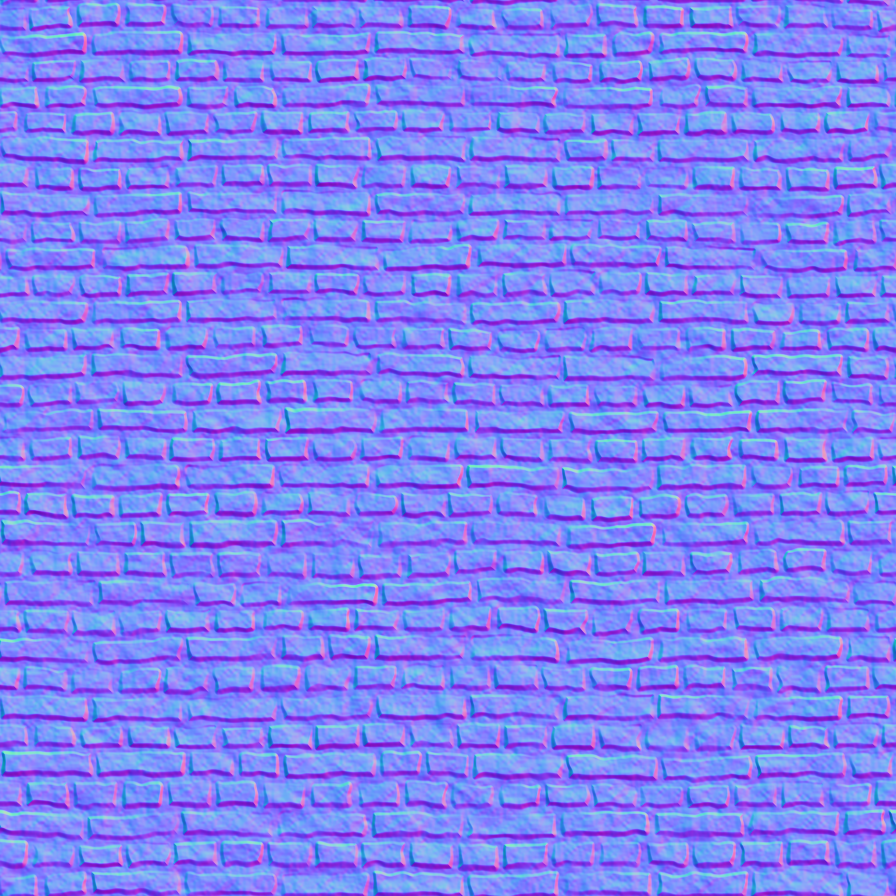
Reproduce this texture map procedurally as a WebGL 1 fragment shader.

```glsl
precision highp float;
// Tangent-space normal map of a worn brick wall: 32 courses that alternate
// header bricks and double-width stretchers. A height field of bevelled,
// tilted bricks with layered noise is differentiated into surface normals.

uniform vec2 u_resolution;

const float PI = 3.14159265;
const float COURSES = 32.0;
const float HEADERS = 19.0;
const float HEADER_WIDTH = COURSES / HEADERS; // in course heights

float hash(vec2 p) {
  vec3 q = fract(vec3(p.xyx) * 0.1031);
  q += dot(q, q.yzx + 33.33);
  return fract((q.x + q.y) * q.z);
}

// Value noise that tiles over the unit square
float noise(vec2 uv, vec2 cells) {
  vec2 p = uv * cells;
  vec2 i = floor(p);
  vec2 f = fract(p);
  f = f * f * (3.0 - 2.0 * f);
  vec2 a = mod(i, cells);
  vec2 b = mod(i + 1.0, cells);
  return mix(mix(hash(a), hash(vec2(b.x, a.y)), f.x),
             mix(hash(vec2(a.x, b.y)), hash(b), f.x), f.y);
}

float signedNoise(vec2 uv, vec2 cells) {
  return noise(uv, cells) - 0.5;
}

float roundedBox(vec2 p, vec2 halfSize, float radius) {
  vec2 q = abs(p) - halfSize + radius;
  return length(max(q, 0.0)) + min(max(q.x, q.y), 0.0) - radius;
}

// Lumps, pitting and fine grain
float roughness(vec2 uv) {
  float lumps = 0.13 * signedNoise(uv, vec2(44.0, 50.0));
  float pits = 0.065 * signedNoise(uv, vec2(105.0, 118.0));
  float grain = 0.024 * signedNoise(uv, vec2(251.0, 263.0));
  return lumps + pits + grain;
}

// Course coordinate counted from the top, with uneven spacing and sag
float courseAt(vec2 uv) {
  float down = 1.0 - uv.y;
  float sag = 0.26 * signedNoise(uv, vec2(9.0, 14.0))
            + 0.09 * signedNoise(uv, vec2(62.0, 40.0));
  return down * COURSES - 0.15 + 0.58 * sin(PI * down) + sag;
}

// Start and width of the brick under a position, in header units
vec2 brickSpan(float along, float row) {
  float start = floor(along);
  float pairStart = 2.0 * floor(start * 0.5);
  bool stretcherRow = mod(row, 2.0) > 0.5;
  bool whole = pairStart < HEADERS - 1.5 && hash(vec2(pairStart + 71.0, row)) > 0.1;
  return stretcherRow && whole ? vec2(pairStart, 2.0) : vec2(start, 1.0);
}

// Wall height in course heights
float wallHeight(vec2 uv) {
  float course = courseAt(uv);
  float row = mod(floor(course), COURSES);
  float up = 0.5 - fract(course);

  float bond = mod(row, 2.0) < 0.5 ? 0.55 : -0.05;
  float shift = bond + 0.24 * (hash(vec2(row, 17.0)) - 0.5);
  float wobble = 0.07 * signedNoise(uv, vec2(50.0, 64.0));
  float along = mod(uv.x * HEADERS - shift + wobble, HEADERS);
  vec2 span = brickSpan(along, row);

  // Per-brick size, tilt and relief
  vec2 id = vec2(span.x, row);
  float sizeSeed = hash(id + 3.0);
  float tiltSeed = hash(id + 41.0);
  float reliefSeed = hash(id + 83.0);
  vec2 p = vec2((along - span.x - 0.5 * span.y) * HEADER_WIDTH, up);
  vec2 inset = vec2(0.02 + 0.05 * sizeSeed, 0.02 + 0.04 * tiltSeed);
  vec2 halfSize = vec2(0.5 * span.y * HEADER_WIDTH, 0.5) - inset;

  // Chipped outline, with a deeper bevel along the underside
  float chips = noise(uv, vec2(76.0, 80.0));
  float edge = roundedBox(p, halfSize, 0.1 + 0.1 * sizeSeed) + 0.1 * chips * chips;
  float bevel = mix(0.12, 0.23, smoothstep(0.15, -0.4, up));
  float body = 1.0 - smoothstep(-bevel, 0.0, edge);

  float wear = noise(uv, vec2(12.0, 15.0));
  float relief = mix(0.07, 0.14, reliefSeed) * mix(0.7, 1.25, wear);
  vec2 tilt = vec2(0.09 * (sizeSeed - 0.5), -0.19 + 0.16 * (tiltSeed - 0.5));
  return body * (relief + dot(tilt, p)) + roughness(uv);
}

// Central differences turn height into a unit normal
vec3 wallNormal(vec2 uv, float reach) {
  vec2 dx = vec2(reach, 0.0);
  vec2 dy = vec2(0.0, reach);
  vec2 rise = vec2(wallHeight(uv + dx) - wallHeight(uv - dx),
                   wallHeight(uv + dy) - wallHeight(uv - dy));
  return normalize(vec3(-rise / (2.0 * reach * COURSES), 1.0));
}

void main() {
  vec2 uv = gl_FragCoord.xy / u_resolution;
  vec3 normal = wallNormal(uv, 0.0009);
  gl_FragColor = vec4(normal * 0.5 + 0.5, 1.0);
}
```
